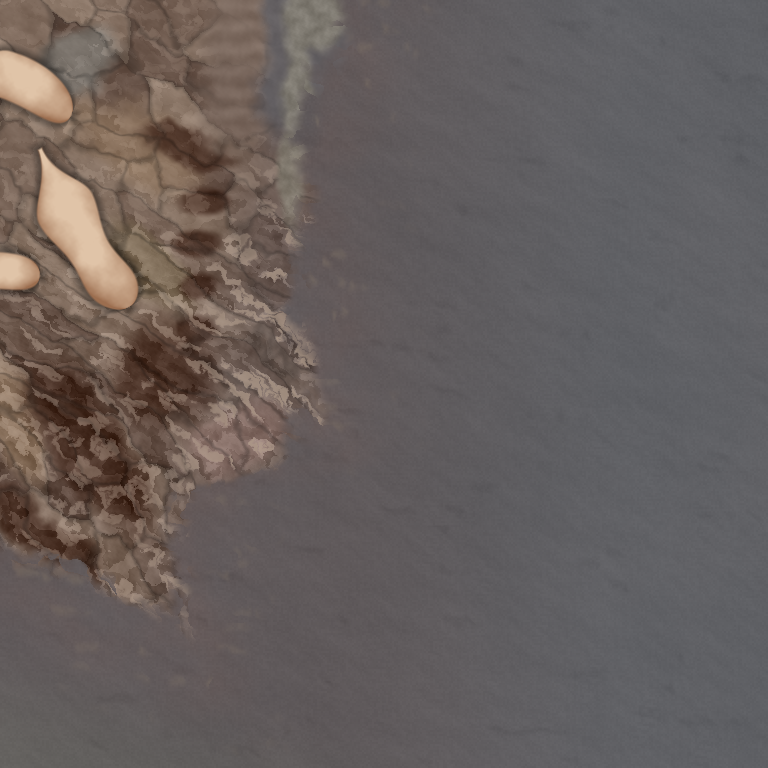
Reproduce this texture procedurally as a WebGL 1 fragment shader.

```glsl
precision highp float;
// Tan seed pods on a bank of broken brown rubble beside smooth grey wet stone.
uniform vec2 u_resolution;

float hash(vec2 p) {
  return fract(sin(dot(p, vec2(127.1, 311.7))) * 4375.85);
}

// Components of p along and across an axis.
vec2 turn(vec2 p, float angle) {
  float c = cos(angle), s = sin(angle);
  return vec2(c * p.x + s * p.y, c * p.y - s * p.x);
}

// Cellular noise: nearest distance, gap to next cell, cell id.
vec3 cells(vec2 p) {
  vec2 base = floor(p), f = fract(p);
  float near = 9.0, next = 9.0, id = 0.0;
  for (int j = -1; j <= 1; j++) {
    for (int i = -1; i <= 1; i++) {
      vec2 o = vec2(float(i), float(j)), k = base + o;
      float d = length(o + vec2(hash(k), hash(k + 41.3)) - f);
      if (d < near) { next = near; near = d; id = hash(k + 7.7); }
      else next = min(next, d);
    }
  }
  return vec3(near, next - near, id);
}

// Layered, folded sines, roughly -1 to 1.
float waves(vec2 p) {
  float sum = 0.0, amp = 0.5;
  for (int i = 0; i < 5; i++) {
    sum += amp * sin(p.x + 1.7 * sin(p.y * 0.8 + 1.3));
    p = turn(p, 1.1) * 1.83 + 2.1;
    amp *= 0.57;
  }
  return sum;
}

// Soft rotated ellipse.
float blob(vec2 p, vec2 centre, vec2 radii, float angle) {
  return 1.0 - smoothstep(0.6, 1.2, length(turn(p - centre, angle) / radii));
}

// Bent pod from a to b, with its shadow.
vec3 addPod(vec3 col, vec2 p, vec2 a, vec2 b, float bend, float width, float lobes) {
  float len = length(b - a);
  vec2 dir = (b - a) / len;
  float t = dot(p - a, dir) / len, k = clamp(t, 0.0, 1.0);
  float side = dot(p - a, vec2(-dir.y, dir.x)) - bend * sin(3.14 * k);
  float w = width * (0.1 + 0.9 * smoothstep(0.0, 0.36, k)) * sqrt(1.0 - pow(k, 7.0));
  w *= 1.0 + lobes * cos(11.0 * (k - 0.35));
  float d = max(abs(side) - w, (abs(t - 0.5) - 0.5) * len);
  col *= 0.65 + 0.35 * smoothstep(0.0, 0.014, d);
  float light = 1.0 - 0.6 * pow(min(abs(side / max(w, 0.003) - 0.1), 1.2), 3.0);
  light -= 0.55 * smoothstep(0.65, 1.0, k) - 0.15 * waves(p * 75.0);
  vec3 skin = mix(vec3(0.61, 0.43, 0.31), vec3(0.88, 0.77, 0.66), clamp(light, 0.0, 1.0));
  return mix(col, skin, 1.0 - smoothstep(-0.002, 0.002, d));
}

vec3 wetStone(vec2 p) {
  vec3 col = mix(vec3(0.375, 0.35, 0.355), vec3(0.375, 0.378, 0.394), smoothstep(0.4, 0.85, p.x));
  col = mix(col, vec3(0.39, 0.385, 0.37), 0.8 - 0.8 * smoothstep(0.0, 0.2, p.y + 0.3 * p.x));
  col += 0.008 * waves(p * 9.0) * vec3(1.2, 0.9, 0.8);
  // Shallow wrinkles, lit on one side
  vec2 q = turn(p, -0.4) * vec2(26.0, 44.0);
  col += 0.017 * (waves(q) - waves(q + vec2(0.1, 0.3)));
  vec3 dent = cells(turn(p, -0.3) * vec2(12.0, 36.0) + 0.6 * waves(p * 30.0));
  col -= 0.02 * step(0.8, dent.z) * (1.0 - smoothstep(0.0, 0.35, dent.x));
  return col + 0.016 * (hash(floor(p * 380.0)) - 0.5);
}

vec3 rubble(vec2 p, float warp) {
  vec2 q = p + 0.012 * vec2(warp, waves(p * 38.0 + 4.0));
  float lean = mix(-0.95, -0.55, smoothstep(0.4, 0.7, p.y));
  float grit = waves(p * 150.0);
  vec3 slab = cells(turn(q, lean) * vec2(11.0, 21.0));
  vec3 chip = cells(turn(q, lean) * vec2(50.0, 78.0) + 0.5 * grit);
  vec3 col = mix(vec3(0.38, 0.30, 0.26), vec3(0.56, 0.48, 0.42), slab.z);

  // Tan slabs and olive leaf
  float pale = blob(q, vec2(0.02, 0.45), vec2(0.04, 0.09), 0.3)
    + blob(q, vec2(0.18, 0.81), vec2(0.1, 0.05), -0.5);
  col = mix(col, vec3(0.57, 0.47, 0.38), 0.75 * min(pale, 1.0));
  col = mix(col, vec3(0.5, 0.43, 0.35), blob(q, vec2(0.19, 0.65), vec2(0.08, 0.04), -0.75));
  // Dark earth and a column of tufts
  float earth = blob(q, vec2(0.215, 0.51), vec2(0.07, 0.075), 0.5)
    + blob(q, vec2(0.115, 0.42), vec2(0.15, 0.05), -1.0)
    + blob(q, vec2(0.24, 0.81), vec2(0.07, 0.026), -0.3)
    + blob(q, vec2(0.05, 0.31), vec2(0.1, 0.03), -0.6);
  float row = (p.y - 0.545) / 0.055;
  float tuft = blob(vec2(q.x, fract(row)), vec2(0.262, 0.5), vec2(0.032, 0.35), 0.0);
  earth += tuft * step(0.0, row) * step(row, 4.0);
  col = mix(col, vec3(0.28, 0.18, 0.135) + 0.04 * warp, 0.85 * min(earth, 1.0));

  // Rim, chips, cracks and pale flecks
  float rim = smoothstep(0.2, 0.34, p.x + 0.22 * (0.5 - p.y));
  col = mix(col, vec3(0.43, 0.38, 0.37), 0.55 * rim);
  col = mix(col, vec3(0.58, 0.47, 0.44), 0.6 * blob(q, vec2(0.31, 0.43), vec2(0.07, 0.045), 0.4));
  col = mix(col, vec3(0.49, 0.46, 0.43), blob(q, vec2(0.1, 0.922), vec2(0.05, 0.047), 0.6));
  float fine = 1.0 - 0.6 * smoothstep(0.65, 0.78, p.y);
  col += fine * (0.16 * (chip.z - 0.5) + 0.04 * grit);
  col += 0.03 * waves(turn(p, lean) * vec2(60.0, 130.0));
  col *= 0.8 + 0.2 * smoothstep(0.0, 0.16, slab.y);
  float fleck = step(0.78, chip.z) * smoothstep(0.0, 0.35, chip.y) * fine;
  col = mix(col, vec3(0.69, 0.61, 0.54), (0.3 + 0.35 * rim) * fleck);

  // Upright bands: ribbed tan, blue grey, pale lichen
  float high = smoothstep(0.78, 0.86, p.y), split = smoothstep(0.325, 0.355, q.x);
  float ribs = smoothstep(0.25, 0.29, q.x) * (1.0 - split);
  vec3 tan_ = vec3(0.48, 0.41, 0.37) + 0.03 * sin(p.y * 230.0 + warp) + 0.02 * grit;
  col = mix(col, tan_, 0.85 * ribs * high);
  col = mix(col, vec3(0.38, 0.37, 0.385) + 0.02 * grit, 0.9 * split * high);
  float lichen = blob(q, vec2(0.385, 0.84), vec2(0.025, 0.15), 0.0)
    + blob(q, vec2(0.42, 0.98), vec2(0.04, 0.045), 0.0);
  return mix(col, vec3(0.53, 0.51, 0.46) + 0.06 * grit, 0.75 * min(lichen, 1.0));
}

void main() {
  vec2 p = gl_FragCoord.xy / u_resolution;
  float warp = waves(p * 32.0);
  // Stone with a brown stain and loose crumbs
  float right = mix(0.225, 0.39, smoothstep(0.35, 0.41, p.y)) + 0.06 * smoothstep(0.8, 1.0, p.y);
  float inside = min(right - p.x, 0.9 * (p.y - 0.3 + 0.45 * p.x));
  vec3 col = wetStone(p);
  col += vec3(0.012, 0.0, -0.005) * smoothstep(-0.16, 0.0, inside) * (1.0 + warp);
  vec3 crumb = cells(turn(p, -0.6) * vec2(34.0, 50.0) + 0.8 * warp);
  float loose = step(0.82, crumb.z) * (1.0 - smoothstep(0.0, 0.5, crumb.x));
  col = mix(col, vec3(0.5, 0.45, 0.4), 0.4 * loose * smoothstep(-0.2, -0.01, inside));
  // Ragged bank
  float ragged = inside + 0.02 * warp + 0.03 * (crumb.z - 0.5);
  col = mix(col, rubble(p, warp), smoothstep(-0.018, 0.018, ragged));
  // Pods
  col = addPod(col, p, vec2(-0.06, 0.915), vec2(0.093, 0.85), 0.016, 0.031, 0.0);
  col = addPod(col, p, vec2(-0.05, 0.648), vec2(0.052, 0.641), 0.003, 0.024, 0.0);
  col = addPod(col, p, vec2(0.052, 0.806), vec2(0.168, 0.6), -0.01, 0.034, 0.17);
  gl_FragColor = vec4(clamp(col, 0.0, 1.0), 1.0);
}
```
